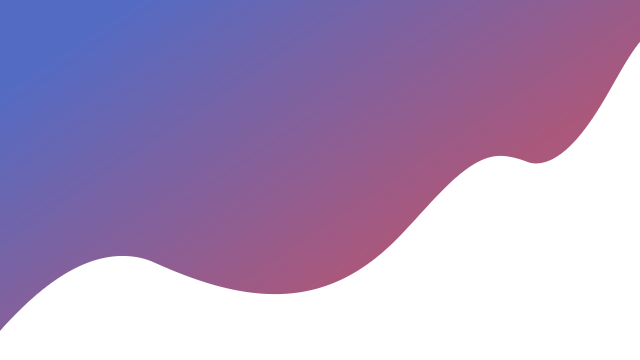
This background is drawn by a WebGL 2 fragment shader. Its source:

```glsl
#version 300 es
precision highp float;
// Diagonal blue-to-rose gradient above a white, wavy lower edge.

uniform vec2 u_resolution;
out vec4 fragColor;

// Knots of the wave: x, height, slope, in units of the canvas height.
const int KNOTS = 10;
const vec3 WAVE[KNOTS] = vec3[KNOTS](
    vec3(0.000, 0.081, 1.12), vec3(0.340, 0.289, 0.00),
    vec3(0.428, 0.271, -0.45), vec3(0.764, 0.183, 0.00),
    vec3(1.065, 0.301, 0.87), vec3(1.389, 0.567, 0.00),
    vec3(1.463, 0.551, -0.38), vec3(1.488, 0.546, 0.00),
    vec3(1.667, 0.704, 1.62), vec3(1.778, 0.884, 1.20));

// Cubic Hermite curve between two knots.
float hermite(vec3 a, vec3 b, float x) {
    float width = b.x - a.x;
    float t = (x - a.x) / width;
    float s = 1.0 - t;
    return a.y * s * s * (1.0 + 2.0 * t) + b.y * t * t * (3.0 - 2.0 * t)
         + width * t * s * (a.z * s - b.z * t);
}

float waveHeight(float x) {
    float height = WAVE[0].y;
    for (int i = 0; i < KNOTS - 1; i++) {
        if (x >= WAVE[i].x) height = hermite(WAVE[i], WAVE[i + 1], x);
    }
    return height;
}

void main() {
    // Stretch a 16:9 layout over the canvas.
    vec2 p = gl_FragCoord.xy / u_resolution * vec2(16.0 / 9.0, 1.0);

    // Gradient running from the upper left to the lower right.
    float along = 0.68 * p.x + 1.0 - p.y;
    float blend = clamp((along - 0.255) / 1.169, 0.0, 1.0);
    vec3 color = mix(vec3(0.33, 0.42, 0.765), vec3(0.665, 0.345, 0.485), blend);

    // White area below the wave, smoothed over one pixel.
    float above = p.y - waveHeight(p.x);
    float pixel = length(vec2(dFdx(above), dFdy(above)));
    float coverage = clamp(0.5 + above / pixel, 0.0, 1.0);
    fragColor = vec4(mix(vec3(1.0), color, coverage), 1.0);
}
```
